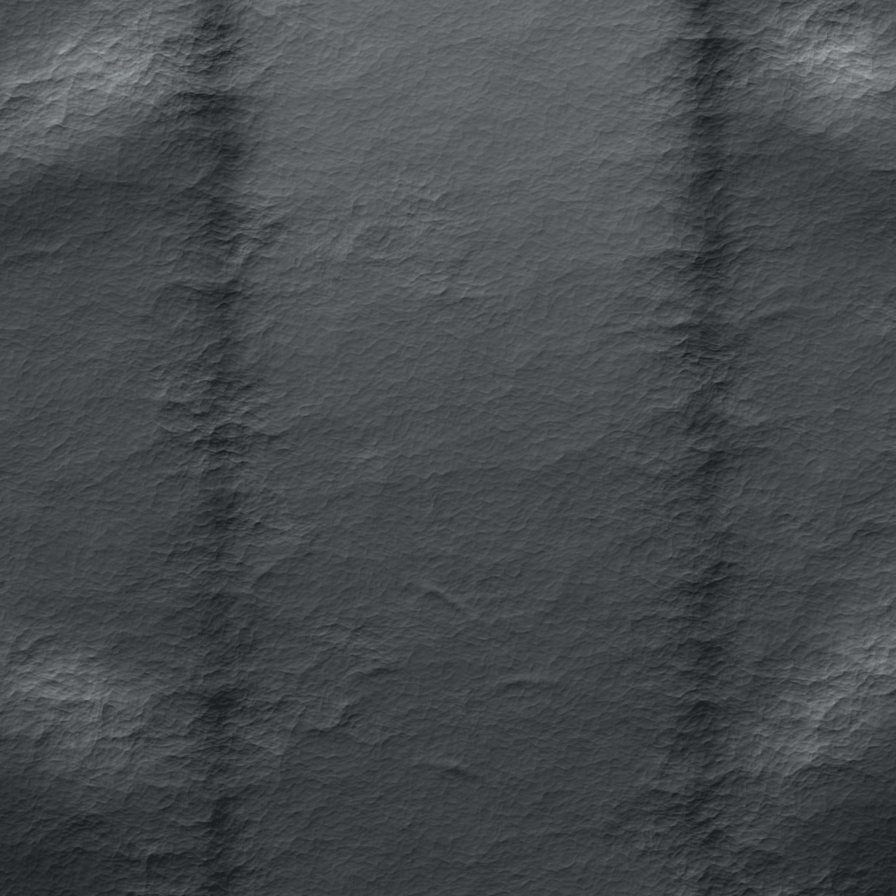
Reproduce this texture procedurally as a three.js fragment shader.

```glsl
// Dark slate sheet with two vertical creases, worn bright corners and chipped relief lit from above.
varying vec2 vUv;

const vec3 SLATE_TINT = vec3(0.985, 1.005, 1.010);
const vec3 COOL_SHIFT = vec3(-0.006, 0.002, 0.010);
const vec2 LIGHT_DIR = vec2(-0.50, 0.87);
const float LEFT_CREASE = 0.247;
const float RIGHT_CREASE = 0.790;
const float CREASE_DEPTH = 0.062;
const float SLOPE_STEP = 0.0020;
const float CHIP_CONTRAST = 0.042;
const float GRAIN_CONTRAST = 0.017;
const float FOLD_CONTRAST = 0.050;

vec2 hash2(vec2 p) {
  p = vec2(dot(p, vec2(127.1, 311.7)), dot(p, vec2(269.5, 183.3)));
  return fract(sin(p) * 43758.5);
}

// Squared distance to the nearest scattered point
float cellular(vec2 p) {
  vec2 cell = floor(p);
  vec2 local = p - cell;
  float nearest = 2.0;
  for (int j = -1; j <= 1; j++) {
    for (int i = -1; i <= 1; i++) {
      vec2 offset = vec2(float(i), float(j));
      vec2 toPoint = offset + hash2(cell + offset) - local;
      nearest = min(nearest, dot(toPoint, toPoint));
    }
  }
  return nearest;
}

// Layered sines, each turned and bent by the last
float waves(vec2 p) {
  float sum = 0.0;
  float amp = 0.5;
  for (int i = 0; i < 5; i++) {
    sum += amp * sin(p.x + 1.3 * sin(p.y * 0.8 + float(i))) * cos(p.y);
    p = mat2(1.5, 1.1, -1.1, 1.5) * p + 2.7;
    amp *= 0.62;
  }
  return sum;
}

// x: chipped relief, y: fine grain
vec2 relief(vec2 p) {
  p += 0.009 * vec2(waves(p * 17.0), waves(p * 19.0 + 5.0));
  p = mat2(0.85, -0.20, 0.25, 1.18) * p;
  vec2 height = vec2(0.0);
  float freq = 13.0;
  for (int i = 0; i < 5; i++) {
    float layer = cellular(p * freq + float(i) * 7.3) / freq;
    height += i < 3 ? vec2(layer, 0.10 * layer) : vec2(0.75 * layer, layer);
    p = mat2(0.94, 0.34, -0.34, 0.94) * p;
    freq *= 2.0;
  }
  return height;
}

// Soft turned ellipse
float patchAt(vec2 p, vec2 center, vec2 radius, float angle) {
  p -= center;
  float c = cos(angle);
  float s = sin(angle);
  p = vec2(c * p.x + s * p.y, c * p.y - s * p.x) / radius;
  return exp(-dot(p, p));
}

// Raised wrinkle: lit above its spine, shaded below
float fold(vec2 p, vec2 center, float halfLength, float slope) {
  p -= center;
  float across = (p.y - slope * p.x + 4.0 * p.x * p.x) / 0.007;
  float along = p.x / halfLength;
  return across * exp(-across * across - along * along) * 2.3;
}

float crease(float x, float center, float width) {
  float d = (x - center) / width;
  return exp(-d * d);
}

void main() {
  vec2 uv = vUv;
  float mottle = waves(uv * vec2(9.0, 13.0));
  float ragged = waves(uv * vec2(24.0, 31.0) + 3.0);
  vec2 p = uv + 0.010 * vec2(ragged, mottle);

  // Broad light: bright upper panel falling towards the base
  float panel = smoothstep(0.22, 0.31, p.x) * (1.0 - smoothstep(0.72, 0.80, p.x));
  float tone = mix(0.232, 0.290, smoothstep(0.0, 0.65, uv.y));
  tone += panel * (0.010 + 0.095 * smoothstep(0.45, 1.0, uv.y));

  // Worn bright corners
  float topLeft = patchAt(p, vec2(0.095, 0.915), vec2(0.140, 0.060), 0.62);
  float topRight = patchAt(p, vec2(0.940, 0.930), vec2(0.085, 0.065), -0.45);
  float lowLeft = patchAt(p, vec2(0.085, 0.205), vec2(0.115, 0.060), -0.45);
  float lowRight = patchAt(p, vec2(0.950, 0.235), vec2(0.170, 0.060), 0.85);
  float worn = topLeft + topRight + lowLeft + lowRight;
  tone += 0.19 * topLeft + 0.19 * topRight + 0.12 * lowLeft + 0.12 * lowRight;

  // Shaded hollows below the corners
  tone -= 0.070 * patchAt(p, vec2(0.04, 0.765), vec2(0.17, 0.055), 0.30);
  tone -= 0.050 * patchAt(p, vec2(0.96, 0.775), vec2(0.13, 0.055), -0.35);
  tone -= 0.065 * patchAt(p, vec2(0.02, 0.03), vec2(0.20, 0.10), -0.25);
  tone -= 0.075 * patchAt(p, vec2(1.0, 0.02), vec2(0.13, 0.12), 0.60);

  // Vertical creases
  float core = crease(p.x, LEFT_CREASE, 0.020) + crease(p.x, RIGHT_CREASE, 0.020);
  float flank = crease(p.x, LEFT_CREASE, 0.060) + crease(p.x, RIGHT_CREASE - 0.015, 0.065);
  tone -= CREASE_DEPTH * (0.75 * core + 0.35 * flank) * (0.75 + 0.5 * uv.y);

  // Wrinkles
  float folds = fold(p, vec2(0.49, 0.340), 0.040, -0.45)
    + fold(p, vec2(0.58, 0.240), 0.050, 0.18)
    + fold(p, vec2(0.50, 0.145), 0.040, -0.25)
    + fold(p, vec2(0.41, 0.255), 0.040, 0.35)
    + fold(p, vec2(0.72, 0.635), 0.050, 0.20)
    + fold(p, vec2(0.87, 0.650), 0.040, 0.25)
    + fold(p, vec2(0.04, 0.715), 0.040, 0.15);

  // Directional relief, stronger on creases and worn stone
  vec2 slope = (relief(uv) - relief(uv + LIGHT_DIR * SLOPE_STEP)) / SLOPE_STEP;
  float rough = 0.16 + 0.32 * flank + 0.65 * worn + 0.35 * smoothstep(0.1, 0.7, mottle);
  tone += CHIP_CONTRAST * rough * slope.x + GRAIN_CONTRAST * slope.y;
  tone += FOLD_CONTRAST * folds + 0.008 * mottle + 0.008 * ragged;

  gl_FragColor = vec4(clamp(tone, 0.12, 0.70) * SLATE_TINT + COOL_SHIFT, 1.0);
}
```
